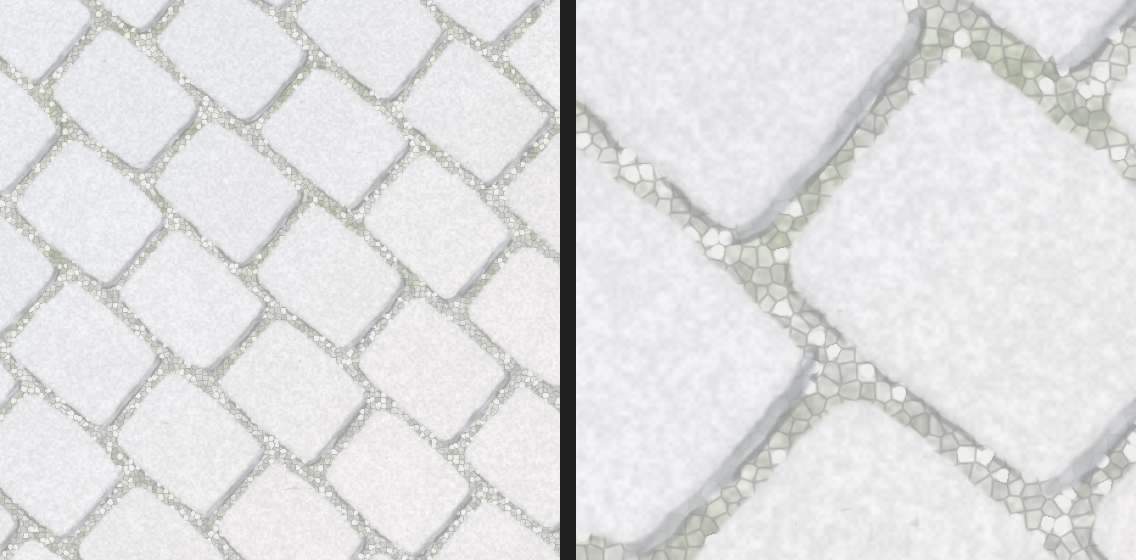
Left, the full canvas; right, a detail of the centre.
Reproduce this texture procedurally as a Shadertoy shader.

```glsl
// Pale diagonal paving stones in offset rows, with gritty, slightly mossy joints.

#define PITCH vec2(0.245, 0.1945)    // stone spacing along and across the rows
#define HALF_SIZE vec2(0.1095, 0.0885) // half extents of a stone
#define ROW_AXIS vec2(0.756, -0.655) // direction of the rows
#define CENTER vec2(0.590, 0.5026)   // middle of the reference stone
#define ROW_SHIFT 0.34               // shift of odd rows, in stones
#define CORNER 0.017                 // corner radius
#define BOW 0.008                    // narrowing of a stone toward its ends
#define GRIT_SCALE 100.0             // pebbles per canvas side
#define GRAIN 0.055                  // strength of the stone grain

const vec3 COOL_STONE = vec3(0.912, 0.918, 0.931);
const vec3 WARM_STONE = vec3(0.930, 0.921, 0.924);
const vec3 SAND = vec3(0.845, 0.845, 0.825);
const vec3 MOSS = vec3(0.755, 0.780, 0.705);
const vec3 SHADOW = vec3(0.700, 0.710, 0.725);
const vec3 CREVICE = vec3(0.570, 0.575, 0.580);

float hash(vec2 p) {
    vec3 q = fract(p.xyx * 0.1031);
    q += dot(q, q.yzx + 33.33);
    return fract((q.x + q.y) * q.z);
}

vec2 hash2(vec2 p) {
    return vec2(hash(p), hash(p + 57.3));
}

float noise(vec2 p) {
    vec2 i = floor(p), f = fract(p);
    f = f * f * (3.0 - 2.0 * f);
    return mix(mix(hash(i), hash(i + vec2(1, 0)), f.x),
               mix(hash(i + vec2(0, 1)), hash(i + vec2(1, 1)), f.x), f.y);
}

float fbm(vec2 p) {
    return 0.55 * noise(p) + 0.3 * noise(p * 2.1 + 7.0) + 0.15 * noise(p * 4.3 + 19.0);
}

// Nearest pebble: x = distance, y = gap to the second nearest, z = random tone
vec3 pebbles(vec2 p) {
    vec2 cell = floor(p);
    float first = 8.0, second = 8.0, tone = 0.0;
    for (int j = -1; j <= 1; j++)
    for (int i = -1; i <= 1; i++) {
        vec2 c = cell + vec2(i, j);
        float d = length(c + 0.15 + 0.7 * hash2(c) - p);
        if (d < first) {
            second = first;
            first = d;
            tone = hash(c + 11.7);
        } else second = min(second, d);
    }
    return vec3(first, second - first, tone);
}

// Signed distance to a rounded stone with bowed sides
float stoneDistance(vec2 d) {
    vec2 bend = d / HALF_SIZE;
    vec2 size = HALF_SIZE - vec2(0.4, 1.0) * BOW * min(bend.yx * bend.yx, 1.3);
    vec2 q = abs(d) - size + CORNER;
    return length(max(q, 0.0)) + min(max(q.x, q.y), 0.0) - CORNER;
}

void mainImage(out vec4 fragColor, in vec2 fragCoord) {
    vec2 p = fragCoord / iResolution.xy;
    float pixel = 1.0 / iResolution.y;

    // Running-bond layout in the rotated frame
    vec2 t = vec2(dot(p - CENTER, ROW_AXIS), dot(p - CENTER, vec2(-ROW_AXIS.y, ROW_AXIS.x)));
    t += 0.009 * (vec2(noise(p * 6.0), noise(p * 6.0 + 31.0)) - 0.5);
    float row = round(t.y / PITCH.y);
    float along = t.x / PITCH.x - ROW_SHIFT * mod(row, 2.0);
    vec2 id = vec2(round(along), row);
    vec2 d = vec2((along - id.x) * PITCH.x, t.y - row * PITCH.y);
    d += 0.005 * (hash2(id + 40.0) - 0.5);
    float sd = stoneDistance(d) + 0.008 * (fbm(p * 45.0) - 0.5);

    // Which flank of the stone is nearest
    float rightSide = smoothstep(-0.004, 0.004, d.x - HALF_SIZE.x + 0.006);
    float lowerSide = smoothstep(0.0, 0.02, -d.y - HALF_SIZE.y + 0.02);

    // Stone face: tint, fine grain, small pits and worn rim
    vec3 stone = mix(COOL_STONE, WARM_STONE, smoothstep(0.3, 1.6, p.x + 1.0 - p.y));
    stone += 0.012 * (hash(id + 3.0) - 0.5) + 0.015 * (fbm(p * 14.0) - 0.5);
    stone += GRAIN * (noise(p * 190.0) - 0.5) + 0.8 * GRAIN * (noise(p * 390.0) - 0.5);
    stone -= 0.07 * smoothstep(0.90, 0.98, noise(p * 110.0 + 5.0)) * step(0.8, noise(p * 17.0));
    stone -= 0.05 * smoothstep(-0.012, 0.002, sd) * (0.4 + 0.6 * max(rightSide, lowerSide));

    // Joint filling: sand, moss and pebbles with dark gaps
    vec3 grit = pebbles(p * GRIT_SCALE);
    float mossy = smoothstep(0.45, 0.75, fbm(p * 22.0 + 3.0)) * mix(0.35, 1.0, p.y);
    vec3 joint = mix(SAND, MOSS, mossy) + 0.16 * (grit.z - 0.5);
    joint += 0.10 * (noise(p * 260.0) - 0.5);
    joint = mix(joint, CREVICE, 0.45 * (1.0 - smoothstep(0.02, 0.25, grit.y)));
    float whitePebble = step(0.8, grit.z) * (1.0 - smoothstep(0.35, 0.48, grit.x));
    joint = mix(joint, vec3(0.94), 0.85 * whitePebble);

    // Shaded flank at the right end, streaked along the edge
    float streak = noise(vec2(t.x * 240.0, t.y * 45.0));
    float flank = rightSide * (1.0 - smoothstep(0.008, 0.013, sd));
    joint = mix(joint, SHADOW + 0.18 * (streak - 0.3), 0.8 * flank);

    // Broken dark line below and beside each stone
    float lineAt = mix(0.003, 0.011, rightSide);
    float line = 1.0 - smoothstep(0.0007, 0.0025 + pixel, abs(sd - lineAt));
    line *= max(rightSide, 0.8 * lowerSide) * smoothstep(0.3, 0.6, noise(p * 48.0 + 9.0));
    joint = mix(joint, CREVICE, 0.65 * line * (1.0 - whitePebble));

    float soft = 0.0015 + pixel;
    fragColor = vec4(clamp(mix(stone, joint, smoothstep(-soft, soft, sd)), 0.0, 1.0), 1.0);
}
```
